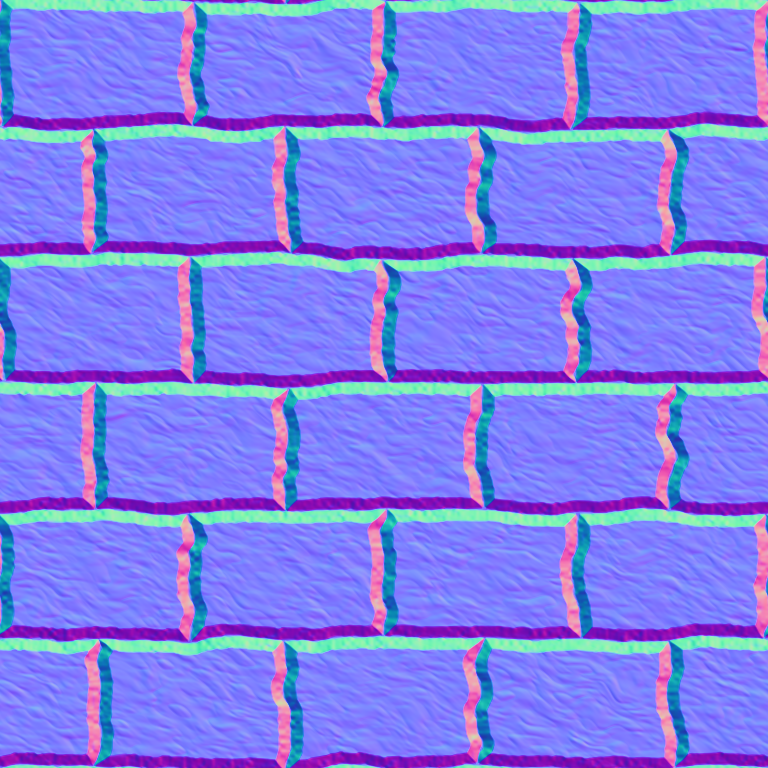
Write a three.js fragment shader that draws this texture map.

```glsl
// Tangent-space normal map of a rough brick wall in running bond.
varying vec2 vUv;

const vec2 BRICKS = vec2(4.0, 6.0);        // bricks across and courses up
const float GAP = 0.0012;                  // half width of the flat joint floor
const float BEVEL = 0.0138;                // width of the sloping brick edge
const float BEVEL_SLOPE = 2.2;             // steepness of that edge
const vec2 WANDER = vec2(0.0165, 0.0135);  // drift of upright and level joints
const float RAGGED = 0.0034;               // fine raggedness of the edges
const float GRAIN = 0.0021;                // relief of the brick faces
const float SAMPLE_STEP = 0.0017;          // half span of the slope measurement

float hash(vec2 p) {
  return fract(sin(dot(p, vec2(127.1, 311.7))) * 43758.5453);
}

// Value noise that wraps after period cells, centred on zero.
float noise(vec2 p, vec2 period, float seed) {
  vec2 cell = floor(p);
  vec2 f = fract(p);
  f = f * f * f * (f * (f * 6.0 - 15.0) + 10.0);
  vec2 lo = mod(cell, period) + seed;
  vec2 hi = mod(cell + 1.0, period) + seed;
  return mix(mix(hash(lo), hash(vec2(hi.x, lo.y)), f.x),
             mix(hash(vec2(lo.x, hi.y)), hash(hi), f.x), f.y) - 0.5;
}

float tiledNoise(vec2 p, vec2 period, float seed) {
  return noise(p * period, period, seed);
}

// Noise on a slanted lattice, so its creases lean to the upper left.
float slantedNoise(vec2 p, vec2 period, float seed) {
  return noise(vec2(p.x + p.y, p.y) * period, period, seed);
}

// Distance to the nearest joint centre line.
float jointDistance(vec2 p) {
  vec2 drift = vec2(
    tiledNoise(p, vec2(8.0, 30.0), 3.0) * 0.7 + tiledNoise(p, vec2(16.0, 64.0), 11.0) * 0.3,
    tiledNoise(p, vec2(13.0, 12.0), 23.0) * 0.75 + tiledNoise(p, vec2(36.0, 12.0), 37.0) * 0.25);
  vec2 q = (p + drift * WANDER) * BRICKS;
  q.x += 0.5 * (1.0 - mod(floor(q.y), 2.0));
  vec2 toJoint = (0.5 - abs(fract(q) - 0.5)) / BRICKS;
  return min(toJoint.x, toJoint.y);
}

// Crinkled face relief: soft lumps, creases and fine grit.
float faceRelief(vec2 p) {
  vec2 bent = p + 0.012 * vec2(tiledNoise(p, vec2(22.0), 41.0), tiledNoise(p, vec2(22.0), 53.0));
  float lumps = slantedNoise(bent, vec2(38.0, 58.0), 61.0);
  float creases = abs(slantedNoise(bent, vec2(52.0, 84.0), 71.0));
  float grit = slantedNoise(bent, vec2(110.0, 150.0), 83.0);
  return lumps * 0.8 + creases * 0.9 + grit * 0.45;
}

float height(vec2 p) {
  float ragged = tiledNoise(p, vec2(160.0), 97.0) * 0.65 + tiledNoise(p, vec2(72.0), 103.0) * 0.35;
  float edge = jointDistance(p) + ragged * RAGGED;
  float bevel = clamp((edge - GAP) / BEVEL, 0.0, 1.0);
  return bevel * BEVEL * BEVEL_SLOPE + faceRelief(p) * GRAIN;
}

void main() {
  // Central differences turn the relief into a softened normal.
  vec2 e = vec2(SAMPLE_STEP, 0.0);
  vec2 slope = vec2(height(vUv + e.xy) - height(vUv - e.xy),
                    height(vUv + e.yx) - height(vUv - e.yx)) / (2.0 * SAMPLE_STEP);
  vec3 normal = normalize(vec3(-slope, 1.0));
  gl_FragColor = vec4(normal * 0.5 + 0.5, 1.0);
}
```
